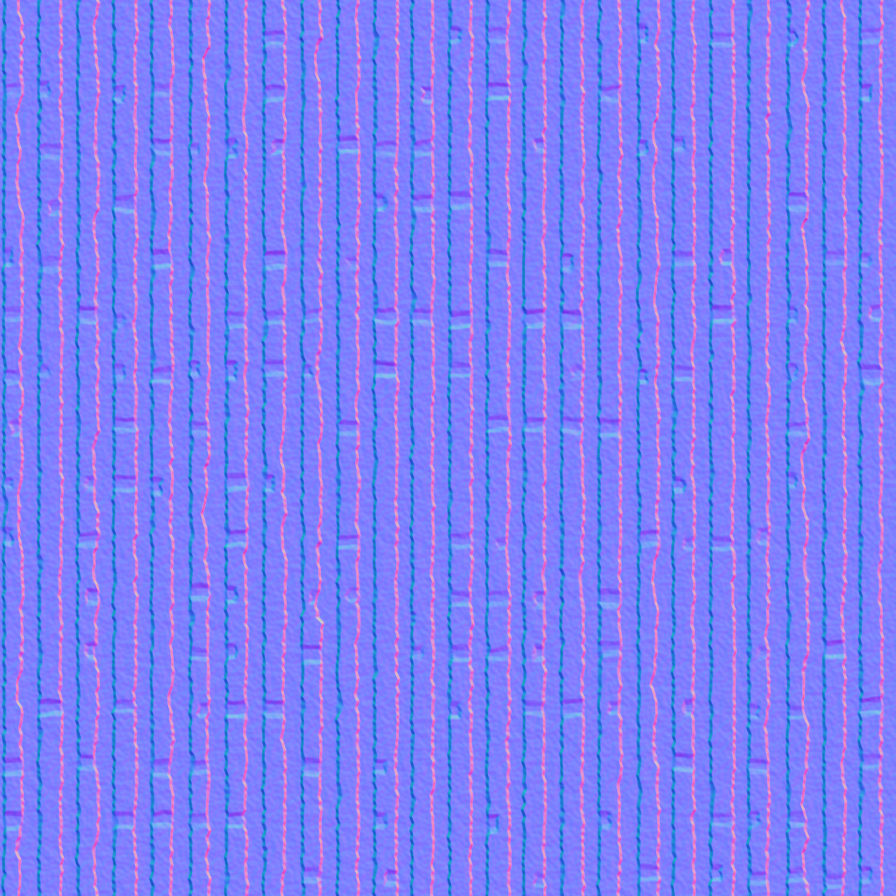
This texture map is drawn by a Shadertoy shader. Its source:

```glsl
vec2 hash2(vec2 p) {
    vec3 q = fract(p.xyx * vec3(0.1031, 0.1030, 0.0973));
    q += dot(q, q.yzx + 33.33);
    return fract((q.xx + q.yz) * q.zy);
}

vec2 gradient(vec2 cell, vec2 period) {
    float angle = 6.2832 * hash2(mod(cell, period) + period * 0.37).x;
    return vec2(cos(angle), sin(angle));
}

// Gradient noise that wraps after the given number of cells
float noise(vec2 uv, vec2 period) {
    vec2 p = uv * period;
    vec2 i = floor(p), f = p - i;
    vec2 s = f * f * f * (f * (f * 6.0 - 15.0) + 10.0);
    vec2 e = vec2(1, 0);
    float a = dot(gradient(i, period), f);
    float b = dot(gradient(i + e.xy, period), f - e.xy);
    float c = dot(gradient(i + e.yx, period), f - e.yx);
    float d = dot(gradient(i + e.xx, period), f - e.xx);
    return mix(mix(a, b, s.x), mix(c, d, s.x), s.y);
}

// Height of the raised strips, their cross joints and the plaster grain
float surfaceHeight(vec2 uv) {
    vec2 grid = uv * vec2(24, 16) + vec2(0.2, 0.15);
    vec2 cell = mod(floor(grid), vec2(24, 16));
    vec2 p = fract(grid);
    vec2 columnRandom = hash2(vec2(cell.x, 71.0));
    vec2 jointRandom = hash2(cell + 13.0);
    vec2 jointShape = hash2(cell + 157.0);

    // Ragged edges with broader chips
    float ragged = noise(uv, vec2(72, 130));
    float wander = noise(uv, vec2(24, 38));
    float chip = max(noise(uv + 0.37, vec2(24, 27)), 0.0);
    float left = 0.23 + 0.08 * columnRandom.x + 0.06 * ragged + 0.05 * wander;
    float right = 0.77 + 0.08 * columnRandom.y + 0.06 * ragged
                - 0.07 * wander - 0.28 * chip * columnRandom.x;
    float softness = 0.045 + 0.22 * max(noise(uv + 0.61, vec2(24, 31)) - 0.12, 0.0);
    float strip = smoothstep(left - 0.045, left + softness, p.x)
                * (1.0 - smoothstep(right - 0.045, right + 0.045, p.x));

    // Some rows are cut by a joint, part of them only on one side
    float offset = p.y - 0.5 - 0.14 * (jointRandom.y - 0.5) + 0.06 * wander + 0.03 * ragged;
    float halfWidth = 0.08 + 0.05 * jointShape.y;
    float joint = 1.0 - smoothstep(halfWidth - 0.06, halfWidth + 0.06, abs(offset));
    float leftPart = 1.0 - smoothstep(0.46, 0.58, p.x + 0.1 * ragged);
    float extent = jointShape.x < 0.18 ? leftPart
                 : jointShape.x < 0.36 ? 1.0 - leftPart : 1.0;
    joint *= extent * step(jointRandom.x, 0.43) * mix(0.3, 0.62, jointShape.y);

    float grain = 0.00036 * noise(uv, vec2(190)) + 0.0005 * noise(uv, vec2(83));
    return 0.0042 * strip * (1.0 - joint) + grain;
}

void mainImage(out vec4 fragColor, in vec2 fragCoord) {
    vec2 uv = fragCoord / iResolution.xy;

    // Slope by central differences, packed as a tangent-space normal
    vec2 d = vec2(0.0009, 0.0);
    vec2 slope = vec2(surfaceHeight(uv + d.xy) - surfaceHeight(uv - d.xy),
                      surfaceHeight(uv + d.yx) - surfaceHeight(uv - d.yx)) / (2.0 * d.x);
    vec3 normal = normalize(vec3(-slope, 1.0));
    fragColor = vec4(0.5 + 0.5 * normal, 1.0);
}
```
